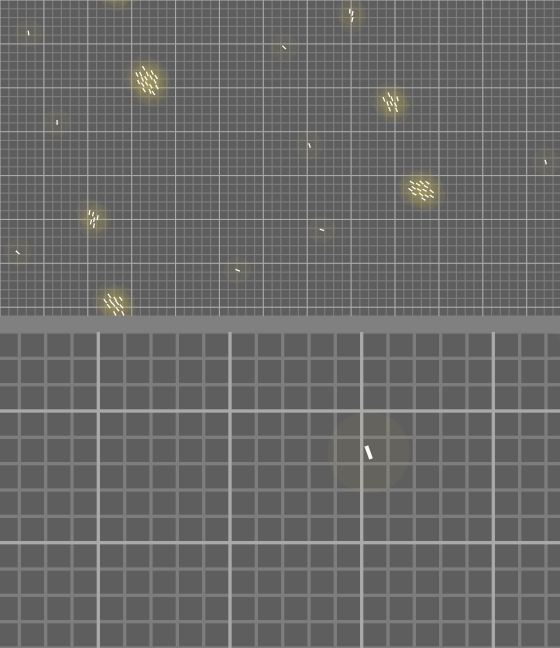
Top: the whole. Bottom: its middle third, enlarged.
Give the GLSL for this pattern, as a WebGL 1 fragment shader.

```glsl
precision highp float;
// Small flocks of white dashes with soft yellow halos drift over a grey ruled grid.
// Flocks follow an additive sequence and wrap around the edges; their members sit
// on a stretched golden-angle spiral, and overlapping translucent discs build the glow.
uniform vec2 u_resolution;

const int FLOCKS = 14;
const int MAX_MEMBERS = 18;
const float GOLDEN_ANGLE = 2.39996;

const vec3 PAPER = vec3(0.37);
const vec3 GRID_INK = vec3(0.97);
const vec3 GLOW = vec3(0.74, 0.67, 0.34);
const vec3 DASH = vec3(1.0, 1.0, 0.97);

// All lengths are fractions of the canvas height.
const float CELL = 1.0 / 36.0;
const float LINE_WIDTH = 1.0 / 288.0;
const float GLOW_RADIUS = 0.043;
const float GLOW_ALPHA = 0.06;
const vec2 DASH_HALF = vec2(0.0072, 0.0020);
const vec2 SPREAD = vec2(0.011, 0.008);

// Two random values in 0..1 from a pair of small numbers.
vec2 hash2(vec2 p) {
  vec3 q = fract(vec3(p.xyx) * vec3(0.1031, 0.1030, 0.0973));
  q += dot(q, q.yzx + 33.33);
  return fract((q.xx + q.yz) * q.zy);
}

// Shortest offset on a canvas whose opposite edges are joined.
vec2 wrapOffset(vec2 d, vec2 size) {
  return mod(d + 0.5 * size, size) - 0.5 * size;
}

// Box-filtered coverage of a shape from its signed distance.
float coverage(float dist, float pixel) {
  return clamp(0.5 - dist / pixel, 0.0, 1.0);
}

// Coverage of lines repeated along both axes.
float gridLines(vec2 p, float period, float width, float pixel) {
  vec2 d = abs(fract(p / period + 0.5) - 0.5) * period;
  float across = coverage(d.x - 0.5 * width, pixel);
  float along = coverage(d.y - 0.5 * width, pixel);
  return 1.0 - (1.0 - across) * (1.0 - along);
}

float boxDistance(vec2 p, vec2 halfSize) {
  vec2 d = abs(p) - halfSize;
  return length(max(d, 0.0)) + min(max(d.x, d.y), 0.0);
}

// Expresses p in axes along and across the given angle.
vec2 toHeading(vec2 p, float angle) {
  float c = cos(angle), s = sin(angle);
  return vec2(c * p.x + s * p.y, c * p.y - s * p.x);
}

// Returns dash coverage in x and remaining glow transparency in y.
vec2 flock(vec2 p, float id, float count, float heading, float pixel) {
  vec2 local = toHeading(p, heading);
  float dashes = 0.0;
  float clear = 1.0;
  for (int k = 0; k < MAX_MEMBERS; k++) {
    float n = float(k);
    if (n >= count) break;
    vec2 jitter = hash2(vec2(n + 3.0, id * 7.0 + 11.0)) - 0.5;
    float turn = n * GOLDEN_ANGLE + id;
    vec2 seat = SPREAD * (sqrt(n + 0.4) * vec2(cos(turn), sin(turn)) + 0.6 * jitter);
    vec2 q = local - seat;
    float disc = coverage(length(q) - GLOW_RADIUS, 1.5 * pixel);
    clear *= 1.0 - GLOW_ALPHA * disc;
    float dash = boxDistance(toHeading(q, 0.25 * jitter.x), DASH_HALF);
    dashes = max(dashes, coverage(dash, pixel));
  }
  return vec2(dashes, clear);
}

void main() {
  float pixel = 1.0 / u_resolution.y;
  vec2 size = vec2(u_resolution.x * pixel, 1.0);
  vec2 p = gl_FragCoord.xy * pixel;

  // Ruled ground, counted from the top left, with every fifth line stronger.
  vec2 ruled = vec2(p.x, 1.0 - p.y);
  vec3 color = PAPER;
  color = mix(color, GRID_INK, 0.20 * gridLines(ruled, CELL, LINE_WIDTH, pixel));
  color = mix(color, GRID_INK, 0.36 * gridLines(ruled, 5.0 * CELL, LINE_WIDTH, pixel));

  // Flocks shrink along the sequence until only lone dashes remain.
  float dashes = 0.0;
  float clear = 1.0;
  for (int i = 0; i < FLOCKS; i++) {
    float id = float(i);
    vec2 random = hash2(vec2(id + 1.0, 5.0));
    vec2 center = fract(vec2(0.265, 0.745) + id * vec2(0.475, 0.645));
    center += 0.03 * (random - 0.5);
    vec2 offset = wrapOffset(p - center * size, size);
    if (length(offset) > 0.12) continue;
    float count = max(18.0 - 3.0 * id, 1.0);
    float heading = mix(1.35, 2.75, random.y);
    vec2 layer = flock(offset, id, count, heading, pixel);
    dashes = max(dashes, layer.x);
    clear *= layer.y;
  }

  color = mix(GLOW, color, clear);
  color = mix(color, DASH, dashes);
  gl_FragColor = vec4(color, 1.0);
}
```
